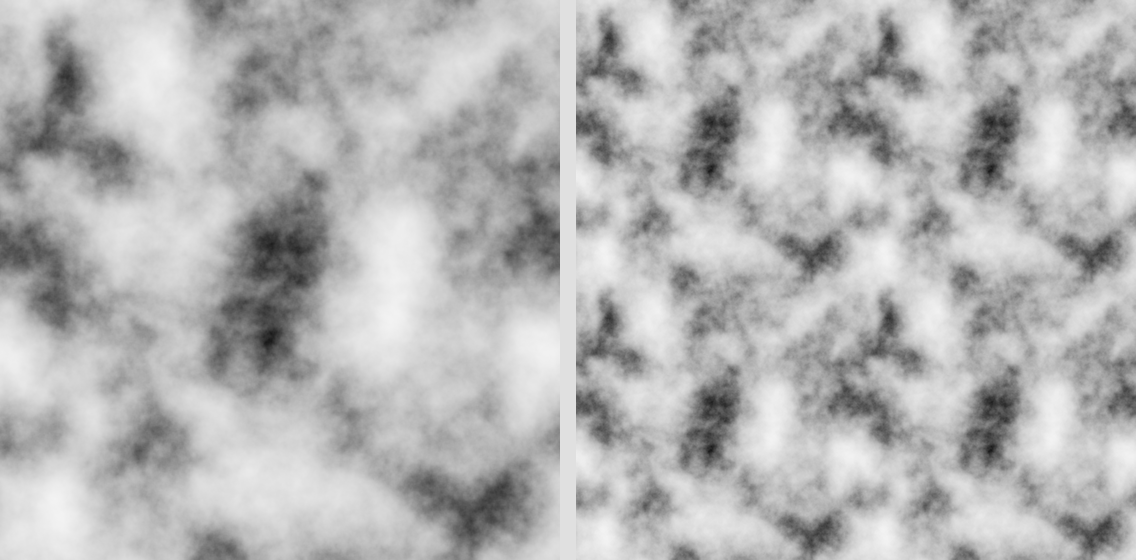
Left: one tile. Right: repeated 2 by 2.
A Shadertoy shader for this texture:

```glsl
// Soft grey cloud cover with dark, finely broken hollows and smooth bright banks.
// Octaves of wrapping cellular noise: each cell scatters one zero-mean dipole
// blob, and finer octaves are stronger where the cloud is already dark.

const float BASE_CELLS   = 4.0;    // cells across the canvas in the coarsest octave
const int   OCTAVES      = 7;
const float GAIN         = 0.53;   // amplitude ratio between octaves
const float ROUGH_DETAIL = 1.25;   // detail strength in dark hollows
const float SOFT_DETAIL  = 0.55;   // detail strength in bright banks
const float BLOB_SCALE   = 6.0;    // brings one octave to unit deviation
const float CONTRAST     = 0.87;   // brings the octave sum to unit deviation
const float SEED         = 11.0;

// Tone curve: middle grey, slope and bend, so that shadows run deeper than lights
const float MID_GREY   = 0.725;
const float TONE_SLOPE = 0.135;
const float TONE_BEND  = 0.018;

const float TAU = 6.28319;

// Integer hash of a cell and seed to three values in 0..1
vec3 hashCell(vec2 cell, float seed) {
    uvec3 v = uvec3(vec3(cell, seed)) * 1664525u + 1013904223u;
    for (int i = 0; i < 2; i++) {
        v.x += v.y * v.z;
        v.y += v.z * v.x;
        v.z += v.x * v.y;
        v ^= v >> 16u;
    }
    return vec3(v & 0xffffu) / 65536.0;
}

// Sum of one randomly placed and turned dipole blob per cell, wrapping at period
float dipoleNoise(vec2 p, float period, float seed) {
    vec2 base = floor(p);
    float sum = 0.0;
    for (int y = -1; y <= 1; y++) {
        for (int x = -1; x <= 1; x++) {
            vec2 cell = base + vec2(x, y);
            vec3 rnd = hashCell(mod(cell, period), seed);
            vec2 toPoint = p - cell - rnd.xy;
            float falloff = max(1.0 - dot(toPoint, toPoint), 0.0);
            float angle = TAU * rnd.z;
            vec2 axis = vec2(cos(angle), sin(angle));
            sum += falloff * falloff * falloff * dot(axis, toPoint);
        }
    }
    return BLOB_SCALE * sum;
}

// Layered octaves, with detail fading as the cloud brightens
float cloudField(vec2 uv) {
    float period = BASE_CELLS;
    float amplitude = 1.0;
    float detail = 1.0;
    float sum = 0.0;
    for (int i = 0; i < OCTAVES; i++) {
        sum += amplitude * detail * dipoleNoise(uv * period, period, SEED + float(i));
        detail = mix(ROUGH_DETAIL, SOFT_DETAIL, smoothstep(-1.5, 1.5, sum));
        amplitude *= GAIN;
        period *= 2.0;
    }
    return CONTRAST * sum;
}

void mainImage(out vec4 fragColor, in vec2 fragCoord) {
    vec2 uv = fragCoord / iResolution.xy;
    float cloud = cloudField(uv);
    float grey = MID_GREY + cloud * (TONE_SLOPE - TONE_BEND * cloud);
    fragColor = vec4(vec3(clamp(grey, 0.0, 1.0)), 1.0);
}
```
